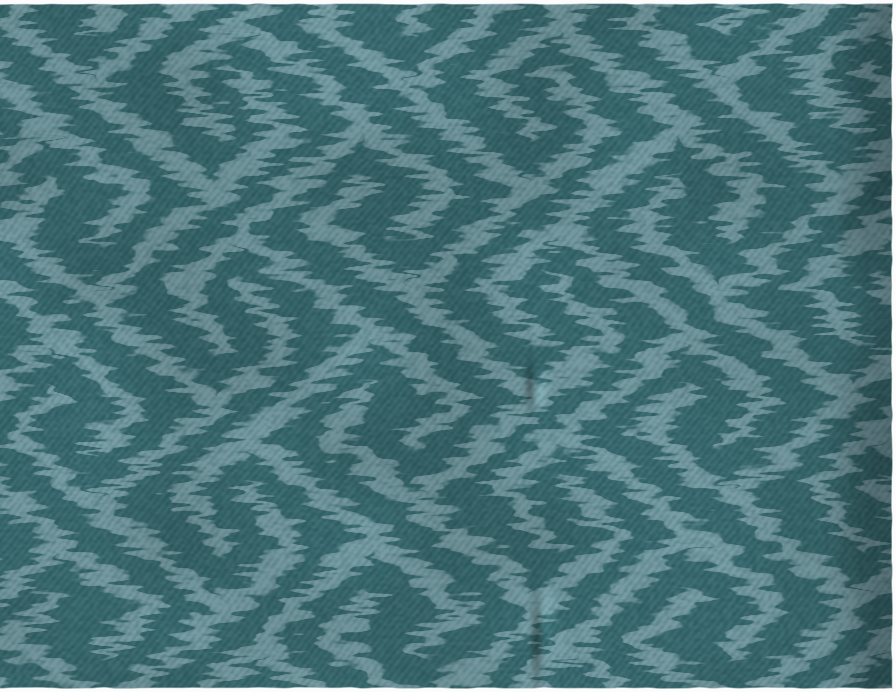
Write a WebGL 1 fragment shader that draws this texture.

```glsl
precision highp float;
// Teal woven upholstery with a slanted key fret in paler thread.
// Two pairs of hooked strokes, each with half-turn symmetry, repeat on a
// slightly skewed lattice; thread noise feathers their edges sideways.
uniform vec2 u_resolution;

#define SPAN 7.68               // canvas width in fabric units
#define CELL vec2(2.70, 1.78)   // size of one repeat
#define HALF_WIDTH 0.09         // half the stroke width
#define FEATHER 0.32            // sideways reach of the ragged threads
#define WARP 0.10               // drift of the cloth
#define GROUND_DARK vec3(0.175, 0.355, 0.375)
#define GROUND_MID vec3(0.245, 0.425, 0.445)
#define THREAD_MID vec3(0.35, 0.50, 0.52)
#define THREAD_LIGHT vec3(0.45, 0.59, 0.62)
#define MARGIN 0.035            // white strip beside the cloth

float hash(vec2 p) {
  return fract(sin(dot(p, vec2(127.1, 311.7))) * 43758.5453);
}

float noise(vec2 p) {
  vec2 i = floor(p), f = fract(p);
  f = f * f * (3.0 - 2.0 * f);
  return mix(mix(hash(i), hash(i + vec2(1.0, 0.0)), f.x),
             mix(hash(i + vec2(0.0, 1.0)), hash(i + vec2(1.0, 1.0)), f.x), f.y);
}

float segment(vec2 p, vec2 a, vec2 b) {
  vec2 d = b - a;
  return length(p - a - d * clamp(dot(p - a, d) / dot(d, d), 0.0, 1.0));
}

// Short arm from tip to bend, then a long arm from bend to foot.
float hook(vec2 p, vec2 tip, vec2 bend, vec2 foot) {
  return min(segment(p, tip, bend), segment(p, bend, foot));
}

vec2 wrap(vec2 p) {
  return mod(p + 0.5 * CELL, CELL) - 0.5 * CELL;
}

// Distance to the centre line of the nearest stroke.
float fret(vec2 p) {
  vec2 rising = wrap(p - vec2(2.00, 1.78));
  vec2 falling = wrap(p - vec2(3.30, 1.80));
  float d = 10.0;
  for (int j = -1; j <= 1; j++) {
    for (int i = -1; i <= 1; i++) {
      vec2 shift = vec2(float(i), float(j)) * CELL;
      for (int k = 0; k < 2; k++) {
        float turn = 1.0 - 2.0 * float(k);
        d = min(d, hook((rising + shift) * turn,
                        vec2(0.10, -1.13), vec2(0.48, -0.66), vec2(-1.10, 0.68)));
        d = min(d, hook((falling + shift) * turn,
                        vec2(-0.20, -0.21), vec2(-0.55, 0.14), vec2(1.20, 1.62)));
      }
    }
  }
  return d;
}

// Narrow upright pucker fading away from its centre.
float crease(vec2 p, vec2 centre, vec2 size) {
  vec2 q = (p - centre) / size;
  return exp(-dot(q, q));
}

void main() {
  float unit = SPAN / u_resolution.x;
  vec2 p = vec2(gl_FragCoord.x, u_resolution.y - gl_FragCoord.y) * unit;
  float height = u_resolution.y * unit;

  // Skewed, gently drifting cloth with ragged horizontal threads.
  vec2 cloth = p - vec2(0.022, 0.0) * (p.y - 1.8) + vec2(0.0, 0.012) * (p.x - 3.0);
  cloth += WARP * (vec2(noise(p * 0.9), noise(p * 0.9 + 17.0)) - 0.5);
  vec2 ragged = cloth;
  ragged.x += FEATHER * (noise(cloth * vec2(4.0, 27.0)) - 0.5);
  ragged.x += 0.12 * (noise(cloth * vec2(9.0, 34.0) + 5.0) - 0.5);
  float d = fret(ragged);
  float soft = max(0.02, unit);
  float stroke = 1.0 - smoothstep(HALF_WIDTH - soft, HALF_WIDTH + soft, d);

  // Twill weave and thread grain, fading when too fine to resolve.
  float detail = clamp(1.6 - 40.0 * unit, 0.0, 1.0);
  float twill = detail * sin(6.2832 * dot(cloth, vec2(16.0, 13.0)));
  float grain = noise(cloth * vec2(30.0, 38.0)) - 0.5;
  float tone = 0.5 + 0.25 * twill + 0.7 * grain;
  vec3 ground = mix(GROUND_DARK, GROUND_MID, clamp(tone, 0.0, 1.0));
  float core = 0.35 * (1.0 - smoothstep(0.0, HALF_WIDTH, d));
  vec3 thread = mix(THREAD_MID, THREAD_LIGHT, clamp(tone + core - 0.05, 0.0, 1.0));
  vec3 color = mix(ground, thread, stroke);

  // Broad wear, puckers and the shaded right-hand side.
  float light = 1.0 + 0.12 * (noise(p * 1.3 + 40.0) - 0.5);
  light -= 0.30 * crease(p, vec2(4.54, 3.32), vec2(0.04, 0.20));
  light += 0.14 * crease(p, vec2(4.64, 3.36), vec2(0.06, 0.16));
  light -= 0.32 * crease(p, vec2(4.60, 5.50), vec2(0.045, 0.40));
  light += 0.12 * crease(p, vec2(4.70, 5.30), vec2(0.07, 0.25));
  light -= 0.22 * smoothstep(7.05, 7.60, p.x + 0.3 * (noise(p * 1.5) - 0.5));
  color *= light;

  // White strip along the top, right and bottom.
  float edge = min(min(p.y, height - p.y), SPAN - p.x);
  edge += 0.012 * (noise(p * 9.0) - 0.5);
  color = mix(vec3(0.99), color, smoothstep(MARGIN - unit, MARGIN + unit, edge));
  gl_FragColor = vec4(color, 1.0);
}
```
